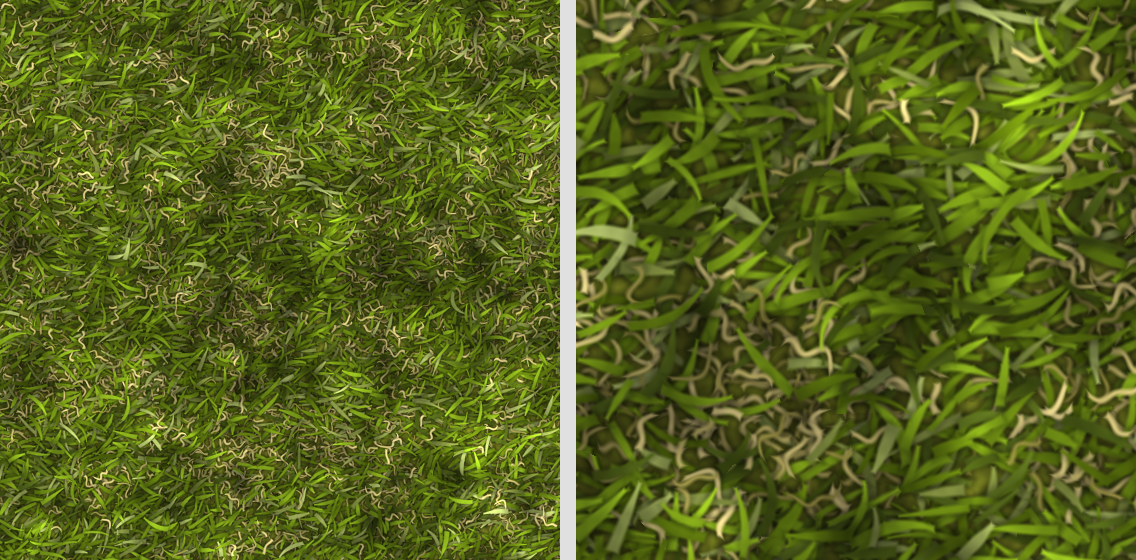
Left: the whole. Right: its middle third, enlarged.
Reproduce this texture procedurally as a WebGL 2 fragment shader.

```glsl
#version 300 es
precision highp float;
precision highp int;

uniform vec2 u_resolution;
out vec4 fragColor;

vec3 hash3(ivec2 cell, int seed) {
    uvec3 v = uvec3(cell.x + 512, cell.y + 512, seed) * 1664525u + 1013904223u;
    v.x += v.y * v.z; v.y += v.z * v.x; v.z += v.x * v.y;
    v ^= v >> 16u;
    v.x += v.y * v.z; v.y += v.z * v.x; v.z += v.x * v.y;
    return vec3(v >> 8u) / 16777216.0;
}

float cornerSlope(ivec2 corner, vec2 offset) {
    return dot(hash3(corner, 900).xy * 2.0 - 1.0, offset) * 1.3;
}

float gradientNoise(vec2 p) {
    ivec2 i = ivec2(floor(p));
    vec2 f = fract(p);
    vec2 u = f * f * f * (f * (f * 6.0 - 15.0) + 10.0);
    float low = mix(cornerSlope(i, f), cornerSlope(i + ivec2(1, 0), f - vec2(1, 0)), u.x);
    float high = mix(cornerSlope(i + ivec2(0, 1), f - vec2(0, 1)),
                     cornerSlope(i + ivec2(1, 1), f - vec2(1, 1)), u.x);
    return mix(low, high, u.y);
}

float strawPatch(vec2 p) {
    return gradientNoise(p * 8.0 + 3.0);
}

vec2 rotate(vec2 p, float a) {
    float c = cos(a), s = sin(a);
    return vec2(c * p.x + s * p.y, c * p.y - s * p.x);
}

// Tapered, gently bent leaf lying along x, tip at +halfLength
float leafDistance(vec2 q, float halfLength, float halfWidth, float bend) {
    float width = halfWidth * (1.0 - 0.6 * smoothstep(-0.1, 1.0, q.x / halfLength));
    return max(abs(q.y - bend * q.x * q.x) - width, abs(q.x) - halfLength);
}

// Thin curled thread lying along x
float strawDistance(vec2 q, float halfLength, float halfWidth, float steepness, float phase) {
    float k = 140.0 + 240.0 * fract(phase);
    float slope = steepness * cos(q.x * k + phase);
    float curve = steepness / k * sin(q.x * k + phase) + 25.0 * q.x * q.x;
    float side = abs(q.y - curve) * inversesqrt(1.0 + slope * slope);
    return max(side - halfWidth, abs(q.x) - halfLength);
}

vec3 leafColor(float kind, float tone) {
    vec3 green = mix(vec3(0.33, 0.42, 0.04), vec3(0.56, 0.71, 0.12), tone);
    vec3 pale = mix(vec3(0.47, 0.52, 0.23), vec3(0.70, 0.76, 0.43), tone * tone);
    vec3 shaded = mix(vec3(0.24, 0.30, 0.06), vec3(0.36, 0.44, 0.12), tone);
    return kind > 0.84 ? pale : kind > 0.64 ? shaded : green;
}

void main() {
    vec2 p = gl_FragCoord.xy / u_resolution.y;
    float patchiness = strawPatch(p);
    vec2 patchSlope = vec2(strawPatch(p + vec2(0.005, 0)), strawPatch(p + vec2(0, 0.005)));
    patchSlope = (patchSlope - patchiness) / 0.005;
    float lean = 0.4 + 1.4 * gradientNoise(p * 6.0);
    float cells = 24.0;
    vec3 color = vec3(0.0);
    float visible = 1.0;

    // Layers from the top down, until nothing below can be seen
    for (int layer = 0; layer < 18; layer++) {
        if (visible < 0.03) break;
        float height = 1.0 - float(layer) / 17.0;
        vec2 grid = p * cells + fract(float(layer) * vec2(0.618, 0.755));
        ivec2 corner = ivec2(floor(grid - 0.5));

        for (int n = 0; n < 4; n++) {
            ivec2 cell = corner + ivec2(n & 1, n >> 1);
            vec3 place = hash3(cell, layer * 2);
            vec2 q = (grid - vec2(cell) - 0.25 - 0.5 * place.xy) / cells;
            if (dot(q, q) > 0.00095) continue;

            vec3 look = hash3(cell, layer * 2 + 1);
            float rootPatch = patchiness - dot(patchSlope, q);
            float strawChance = (0.29 + 0.7 * rootPatch) * (1.2 - 0.45 * height);
            bool isStraw = place.z < strawChance;
            float halfLength = 0.010 + 0.016 * look.y;
            float d;
            if (isStraw) {
                q = rotate(q, look.x * 6.2832);
                d = strawDistance(q, 0.65 * halfLength, 0.0011 + 0.0007 * look.z,
                                  0.4 + 0.9 * fract(look.x * 9.0), look.y * 40.0);
            } else {
                float spread = look.x + fract(look.y * 17.0) - 1.0;
                float flip = step(0.62, fract(look.z * 23.0)) * 3.1416;
                q = rotate(q, lean + 1.6 * spread + flip);
                d = leafDistance(q, halfLength, 0.0018 + 0.0020 * look.z, 16.0 * (look.x - 0.5));
            }
            if (d > 0.005) continue;

            vec3 tint;
            if (isStraw) {
                tint = mix(vec3(0.50, 0.47, 0.20), vec3(0.86, 0.79, 0.53), look.z);
            } else {
                // Leaf brightens toward its tip
                float kind = (place.z - strawChance) / (1.0 - strawChance);
                tint = leafColor(kind, fract(look.z * 7.0)) * (0.95 + 0.15 * q.x / halfLength);
            }
            float cover = 1.0 - smoothstep(-0.0015, 0.0015, d);
            color += visible * cover * tint * mix(0.84, 1.04, height);
            // Soft shadow cast on the layers below
            visible *= (1.0 - cover) * (0.82 + 0.18 * smoothstep(0.0, 0.005, d));
        }
    }

    // Dark thatch, then light and dark clumps and fine grain
    color += visible * vec3(0.33, 0.35, 0.09) * (1.0 + 0.5 * gradientNoise(p * 90.0));
    float clumps = 0.30 * gradientNoise(p * 3.0 + 8.0) + 0.40 * gradientNoise(p * 11.0)
                 + 0.40 * gradientNoise(p * 24.0 + 5.0);
    color *= 1.0 + clumps + 0.08 * gradientNoise(p * 140.0);
    fragColor = vec4(clamp(color, 0.0, 1.0), 1.0);
}
```
